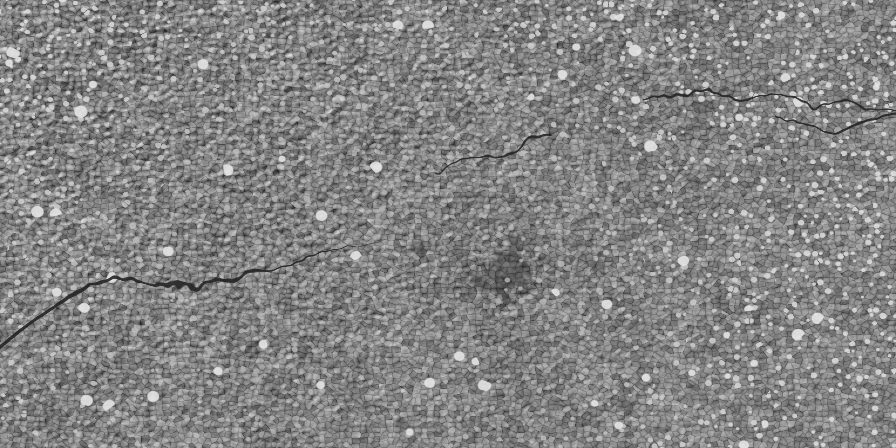
This texture is drawn by a Shadertoy shader. Its source:

```glsl
// Weathered grey asphalt: packed angular grains with side-lit relief,
// scattered pale chips, dark blotchy stains and a few thin wandering cracks.
// Grains are Voronoi cells; relief, wobble and wear are gradient noise.

vec2 hash2(vec2 c) {
    vec3 q = fract(c.xyx * vec3(0.1031, 0.1030, 0.0973));
    q += dot(q, q.yzx + 33.33);
    return fract((q.xx + q.yz) * q.zy);
}

float gradientAt(vec2 cell, vec2 corner, vec2 f) {
    return dot(hash2(cell + corner) * 2.0 - 1.0, f - corner);
}

float noise(vec2 p) {
    vec2 i = floor(p), f = p - i;
    vec2 u = f * f * f * (f * (f * 6.0 - 15.0) + 10.0);
    float low = mix(gradientAt(i, vec2(0, 0), f), gradientAt(i, vec2(1, 0), f), u.x);
    float high = mix(gradientAt(i, vec2(0, 1), f), gradientAt(i, vec2(1, 1), f), u.x);
    return mix(low, high, u.y);
}

// Voronoi cell: x = distance to its centre, y = gap to the next cell, zw = random pair
vec4 grain(vec2 p) {
    vec2 cell = floor(p), nearestId = cell;
    float nearest = 9.0, second = 9.0;
    for (int y = -1; y <= 1; y++)
    for (int x = -1; x <= 1; x++) {
        vec2 id = cell + vec2(x, y);
        float d = length(id + 0.1 + 0.8 * hash2(id) - p);
        if (d < nearest) {
            second = nearest;
            nearest = d;
            nearestId = id;
        } else second = min(second, d);
    }
    return vec4(nearest, second - nearest, hash2(nearestId + 71.0));
}

// Pale stones: only a share of the cells holds one
float chips(vec2 p, float share, float blur) {
    vec4 g = grain(p);
    float radius = mix(0.2, 0.46, g.w);
    float disc = 1.0 - smoothstep(radius - blur, radius + blur, g.x);
    return disc * step(1.0 - share, g.z) * smoothstep(0.0, 0.15, g.y);
}

// Tapering line from a to b; widths.x at a, widths.y at b
float crack(vec2 p, vec2 a, vec2 b, vec2 widths, float pixel) {
    vec2 along = b - a;
    float t = clamp(dot(p - a, along) / dot(along, along), 0.0, 1.0);
    float halfWidth = 0.5 * mix(widths.x, widths.y, t);
    float d = length(p - a - along * t);
    float cover = min(1.0, 2.0 * halfWidth / pixel);
    return cover * (1.0 - smoothstep(halfWidth - 0.5 * pixel, halfWidth + 0.6 * pixel, d));
}

// Soft blotches, mostly in the middle of the road
float stains(vec2 p) {
    float ragged = 0.8 * noise(p * 36.0) + 0.6 * noise(p * 80.0);
    float spot = 1.0 - length(p - vec2(1.135, 0.39)) / 0.062;
    float mask = smoothstep(-0.1, 0.4, spot + ragged);
    for (int i = 0; i < 30; i++) {
        vec2 r = hash2(vec2(i, 7)), s = hash2(vec2(i, 31));
        vec2 centre = vec2(mix(0.55, 1.62, r.x), r.y);
        float radius = mix(0.012, 0.034, s.x * s.x);
        float d = length((p - centre) * vec2(1.0, mix(0.6, 1.1, s.y))) / radius;
        mask = max(mask, mix(0.4, 0.85, s.y) * smoothstep(0.0, 0.6, 1.0 - d + ragged));
    }
    return mask;
}

void mainImage(out vec4 fragColor, in vec2 fragCoord) {
    float pixel = 1.0 / iResolution.y;
    vec2 p = fragCoord * pixel;

    // Wear: rough upper left, smooth lower middle, chippy right
    float rough = 1.0 - smoothstep(0.2, 1.5, length((p - vec2(0.2, 0.95)) * vec2(0.8, 1.0)));
    float chippy = smoothstep(0.2, 0.95, length((p - vec2(0.8, 0.3)) * vec2(0.85, 1.0)));

    // Packed grains with dark joints
    vec2 q = p + 0.004 * vec2(noise(p * 50.0), noise(p * 50.0 + 19.0));
    vec4 stone = grain(q * vec2(66.0, 84.0));
    float tone = 0.545 + 0.2 * (stone.z - 0.5);
    tone -= 0.13 * (1.0 - smoothstep(0.0, 0.3, stone.y));
    tone += 0.05 * noise(p * 4.0) + 0.08 * noise(p * 150.0);

    // Relief lit from the upper left
    vec2 r = q * vec2(70.0, 92.0);
    float slope = noise(r) - noise(r + vec2(-0.4, 0.6));
    tone += mix(0.13, 0.28, rough) * slope;

    // Stains darken the binder, so chips are laid over them
    tone = mix(tone, 0.32 + 0.6 * (tone - 0.5), 0.85 * stains(p));
    float small = chips(p * vec2(58.0, 66.0) + 5.0, mix(0.07, 0.24, chippy), 0.1);
    float large = chips(p * vec2(30.0, 33.0) + 90.0, 0.025, 0.06);
    tone = mix(tone, mix(0.7, 0.88, chippy), 0.85 * small);
    tone = mix(tone, 0.9, 0.9 * large);

    // Cracks share one wobble, so their pieces join
    vec2 w = p + vec2(0.012, 0.03) * noise(p * 13.0) + 0.012 * noise(p * 42.0 + 8.0);
    float gap = crack(w, vec2(-0.02, 0.21), vec2(0.2, 0.37), vec2(0.008, 0.007), pixel);
    gap = max(gap, crack(w, vec2(0.2, 0.37), vec2(0.5, 0.375), vec2(0.007, 0.006), pixel));
    gap = max(gap, crack(w, vec2(0.5, 0.375), vec2(0.86, 0.465), vec2(0.006, 0.001), pixel));
    gap = max(gap, crack(w, vec2(0.97, 0.615), vec2(1.23, 0.7), vec2(0.002, 0.005), pixel));
    gap = max(gap, crack(w, vec2(1.44, 0.785), vec2(1.67, 0.79), vec2(0.004, 0.005), pixel));
    gap = max(gap, crack(w, vec2(1.67, 0.79), vec2(2.02, 0.75), vec2(0.004, 0.003), pixel));
    gap = max(gap, crack(w, vec2(1.73, 0.735), vec2(1.85, 0.705), vec2(0.003, 0.006), pixel));
    gap = max(gap, crack(w, vec2(1.85, 0.705), vec2(2.02, 0.75), vec2(0.006, 0.005), pixel));
    tone = mix(tone, 0.14, 0.9 * gap);

    fragColor = vec4(vec3(clamp(tone, 0.0, 1.0)), 1.0);
}
```
